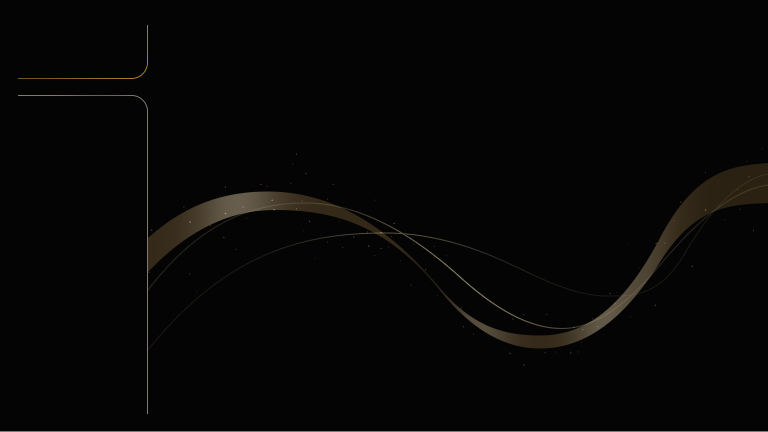
Write a Shadertoy shader that draws this background.

```glsl
// A bronze ribbon and two fine gold threads wave across black, beside thin rounded frame lines.
// Curves are Hermite splines, the frame is a rounded-corner distance,
// and the dust is a hashed grid that thins out away from the ribbon.

// Units: the canvas is 7.68 x 4.32, with y pointing down.

// Spline through knots (x, y, slope); returns height and slope at x.
vec2 curve(float x, vec3 k[6]) {
    int i = 0;
    for (int j = 1; j < 5; j++) if (x > k[j].x) i = j;
    vec3 a = k[i], b = k[i + 1];
    float h = b.x - a.x, t = clamp((x - a.x) / h, 0.0, 1.0), s = 1.0 - t;
    float y = mix(a.y, b.y, t * t * (3.0 - 2.0 * t)) + h * t * s * (s * a.z - t * b.z);
    float slope = 6.0 * t * s * (b.y - a.y) / h + s * (1.0 - 3.0 * t) * a.z + t * (3.0 * t - 2.0) * b.z;
    return vec2(y, slope);
}

vec2 ribbonTop(float x) {
    return curve(x, vec3[6](vec3(1.48, 2.38, -0.9), vec3(2.68, 1.915, 0.0), vec3(4.4, 2.88, 1.2),
                            vec3(5.4, 3.355, 0.0), vec3(6.6, 2.38, -1.9), vec3(7.68, 1.63, -0.08)));
}

vec2 ribbonBottom(float x) {
    return curve(x, vec3[6](vec3(1.48, 2.72, -1.05), vec3(2.75, 2.1, 0.0), vec3(4.4, 2.905, 1.24),
                            vec3(5.4, 3.485, 0.0), vec3(6.6, 2.62, -1.6), vec3(7.68, 2.03, -0.05)));
}

vec2 brightThread(float x) {
    return curve(x, vec3[6](vec3(1.48, 2.9, -1.3), vec3(3.05, 2.03, 0.0), vec3(4.6, 2.77, 0.9),
                            vec3(5.62, 3.285, 0.0), vec3(6.6, 2.65, -1.2), vec3(7.68, 1.85, -0.15)));
}

vec2 faintThread(float x) {
    return curve(x, vec3[6](vec3(1.48, 3.5, -1.25), vec3(3.85, 2.33, 0.0), vec3(5.1, 2.64, 0.47),
                            vec3(6.07, 2.96, 0.0), vec3(6.85, 2.53, -1.7), vec3(7.68, 1.74, -0.2)));
}

// Signed distance to a spline, corrected for its slope.
float curveDistance(float y, vec2 c) { return (y - c.x) / sqrt(1.0 + c.y * c.y); }

// Antialiased half plane and line; thin lines keep their share of a pixel.
float fill(float d, float px) { return clamp(d / px + 0.5, 0.0, 1.0); }
float stroke(float d, float width, float px) {
    return fill(d + 0.5 * width, px) - fill(d - 0.5 * width, px);
}

float bump(float x, float centre, float width) {
    float t = (x - centre) / width;
    return exp(-t * t);
}

float cornerDistance(vec2 q, float radius) {
    q += radius;
    return length(max(q, 0.0)) + min(max(q.x, q.y), 0.0) - radius;
}

vec3 hash(vec2 cell) {
    vec3 h = fract(vec3(cell.xyx) * vec3(0.1031, 0.1030, 0.0973));
    h += dot(h, h.yxz + 33.33);
    return fract((h.xxy + h.yzz) * h.zyx);
}

void mainImage(out vec4 fragColor, in vec2 fragCoord) {
    float px = 4.32 / iResolution.y;
    vec2 p = fragCoord * px;
    p.y = 4.32 - p.y;
    float x = p.x;
    float rightOfFrame = fill(x - 1.475, px);
    vec3 color = vec3(0.016);

    // Ribbon: brown satin with pale sheens, darker where it twists and at the right
    float ribbon = fill(curveDistance(p.y, ribbonTop(x)), px)
                 - fill(curveDistance(p.y, ribbonBottom(x)), px);
    float sheen = bump(x, 2.38, 0.42) + 0.7 * bump(x, 4.8, 0.3) + 0.9 * bump(x, 6.05, 0.32)
                + 0.35 * bump(x, 6.5, 0.25);
    vec3 satin = mix(vec3(0.205, 0.16, 0.095), vec3(0.4, 0.365, 0.3), min(sheen, 1.0));
    satin *= 1.0 - 0.35 * bump(x, 4.3, 0.18) - 0.2 * smoothstep(6.6, 7.3, x);
    color = mix(color, satin, clamp(ribbon, 0.0, 1.0) * rightOfFrame);

    // Gold threads
    float bright = stroke(curveDistance(p.y, brightThread(x)), 0.011, px);
    float faint = stroke(curveDistance(p.y, faintThread(x)), 0.009, px);
    bright *= 0.2 + 0.6 * bump(x, 4.7, 0.9);
    faint *= 0.14 + 0.42 * bump(x, 4.0, 0.9);
    color = mix(color, vec3(0.68, 0.64, 0.48), max(bright, faint) * rightOfFrame);

    // Dust: at most one speck in each cell
    vec2 cell = floor(p / 0.12);
    vec3 rnd = hash(cell + 7.0);
    vec2 speck = (cell + 0.15 + 0.7 * rnd.xy) * 0.12;
    float middle = 0.5 * (ribbonTop(speck.x).x + ribbonBottom(speck.x).x);
    float density = 0.32 * bump(speck.y, middle, 0.36);
    float radius = 0.003 + 0.004 * fract(rnd.z * 91.7);
    float dust = fill(radius - length(p - speck), max(px, 0.01)) * step(rnd.z, density);
    color += vec3(0.42, 0.36, 0.25) * dust * (0.25 + 0.6 * rnd.x) * rightOfFrame;

    // Frame: two lines that turn round a corner, gold above and cream below
    float upper = stroke(cornerDistance(p - vec2(1.475, 0.785), 0.16), 0.009, px);
    float lower = stroke(cornerDistance(vec2(x - 1.475, 0.955 - p.y), 0.16), 0.009, px);
    float ends = fill(x - 0.18, px) * fill(p.y - 0.25, px) * fill(4.14 - p.y, px);
    vec3 cream = vec3(0.56, 0.54, 0.5);
    vec3 gold = mix(vec3(0.5, 0.36, 0.16), vec3(0.72, 0.55, 0.18), smoothstep(0.2, 1.4, x));
    color = mix(color, mix(cream, gold, smoothstep(0.55, 0.72, p.y)), upper * ends);
    color = mix(color, mix(cream, vec3(0.48, 0.41, 0.3), bump(x, 1.0, 0.3)), lower * ends);

    // Pale hairline along the bottom
    color = mix(color, vec3(0.6), fill(p.y - 4.312, px));

    fragColor = vec4(color, 1.0);
}
```
